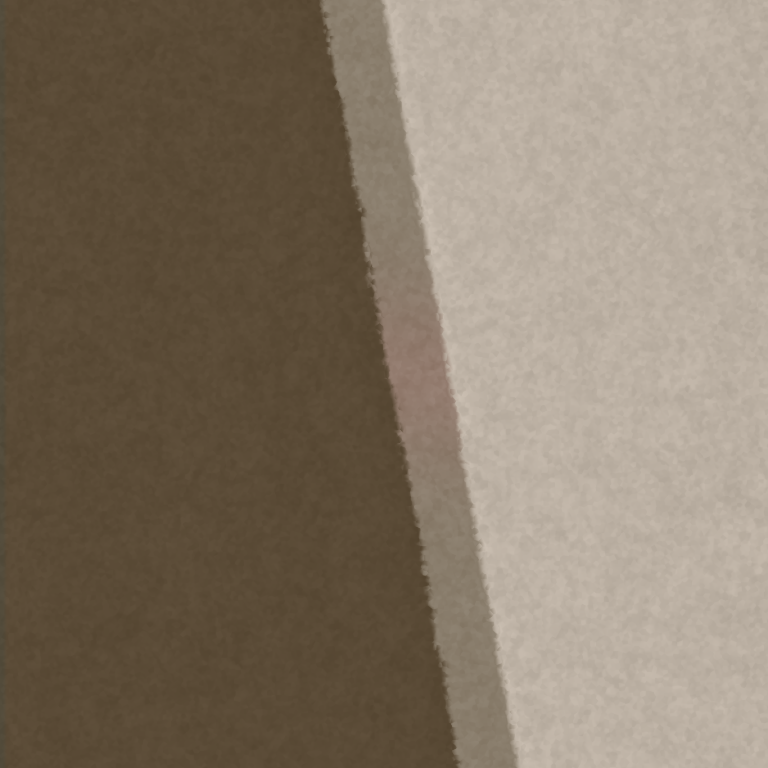
Reproduce this background procedurally as a Shadertoy shader.

```glsl
const vec3 DARK_LOW = vec3(0.33, 0.27, 0.19);
const vec3 DARK_HIGH = vec3(0.37, 0.308, 0.228);
const vec3 BAND_LOW = vec3(0.515, 0.465, 0.395);
const vec3 BAND_HIGH = vec3(0.56, 0.515, 0.45);
const vec3 LIGHT_LOW = vec3(0.705, 0.662, 0.61);
const vec3 LIGHT_HIGH = vec3(0.755, 0.71, 0.658);
const vec3 MARGIN_TINT = vec3(-0.03, 0.0, 0.015);
const vec3 BLUSH_TINT = vec3(0.03, -0.015, 0.0);

// Edge position along x: at the bottom, at the top
const vec2 BAND_LEFT = vec2(0.599, 0.420);
const vec2 BAND_RIGHT = vec2(0.675, 0.498);
const float EDGE_SOFTNESS = 0.0055;
const float EDGE_ROUGHNESS = 0.013;
const float RIM_WIDTH = 0.010;
const float RIM_STRENGTH = 0.03;
const float GRAIN_CONTRAST = 1.5;

vec3 hash3(vec2 p) {
    vec3 q = fract(p.xyx * vec3(0.1031, 0.1030, 0.0973));
    q += dot(q, q.yxz + 33.33);
    return fract((q.xxy + q.yzz) * q.zyx);
}

// Cellular noise: random cell tones blended by distance to their seeds
float cellTone(vec2 p) {
    vec2 cell = floor(p);
    vec2 local = p - cell;
    float tone = 0.0;
    float total = 0.0;
    for (int y = -1; y <= 1; y++) {
        for (int x = -1; x <= 1; x++) {
            vec2 offset = vec2(x, y);
            vec3 seed = hash3(cell + offset + 100.0);
            vec2 delta = offset + seed.xy - local;
            float weight = exp(-9.0 * dot(delta, delta));
            tone += weight * seed.z;
            total += weight;
        }
    }
    return tone / total - 0.5;
}

// Signed horizontal distance to a slanted edge, scaled to its normal
float edgeDistance(vec2 uv, vec2 edge) {
    float slope = edge.y - edge.x;
    return (uv.x - mix(edge.x, edge.y, uv.y)) * inversesqrt(1.0 + slope * slope);
}

void mainImage(out vec4 fragColor, in vec2 fragCoord) {
    vec2 uv = fragCoord / iResolution.xy;

    // Paper grain, from broad blotches to fine flecks
    float broad = cellTone(uv * 9.0);
    float medium = cellTone(uv * 32.0 + 17.0);
    float fine = cellTone(uv * 85.0 + 41.0);
    float fleck = cellTone(uv * 170.0 + 73.0);
    float grain = GRAIN_CONTRAST * (0.12 * broad + 0.26 * medium + 0.45 * fine + 0.5 * fleck);

    // Ragged edges of the slanted band
    float rough = EDGE_ROUGHNESS * (0.2 * medium + 0.35 * fine + 0.45 * fleck);
    float softness = max(EDGE_SOFTNESS, 0.75 / iResolution.y);
    float leftDist = edgeDistance(uv, BAND_LEFT) + rough;
    float rightDist = edgeDistance(uv, BAND_RIGHT) - rough;
    float inBand = smoothstep(-softness, softness, leftDist);
    float inLight = smoothstep(-softness, softness, rightDist);

    // Surface tones with gentle shading
    float darkTone = 0.6 + 0.65 * grain - 0.25 * smoothstep(-0.06, 0.0, leftDist);
    float bandTone = 0.5 + 0.8 * grain + 0.2 * (uv.y - 0.5);
    float lightTone = 0.62 + 0.95 * grain - 0.45 * max(rightDist - 0.12, 0.0);
    vec3 dark = mix(DARK_LOW, DARK_HIGH, darkTone);
    vec3 band = mix(BAND_LOW, BAND_HIGH, bandTone);
    vec3 light = mix(LIGHT_LOW, LIGHT_HIGH, lightTone);

    // Cool left margin, blush halfway up the band, pale rim beside it
    dark += MARGIN_TINT * (1.0 - smoothstep(0.003, 0.010, uv.x));
    band += BLUSH_TINT * exp(-70.0 * (uv.y - 0.51) * (uv.y - 0.51));
    light += RIM_STRENGTH * (1.0 + 1.5 * fine) * exp(-max(rightDist, 0.0) / RIM_WIDTH);

    vec3 color = mix(mix(dark, band, inBand), light, inLight);
    fragColor = vec4(color, 1.0);
}
```
